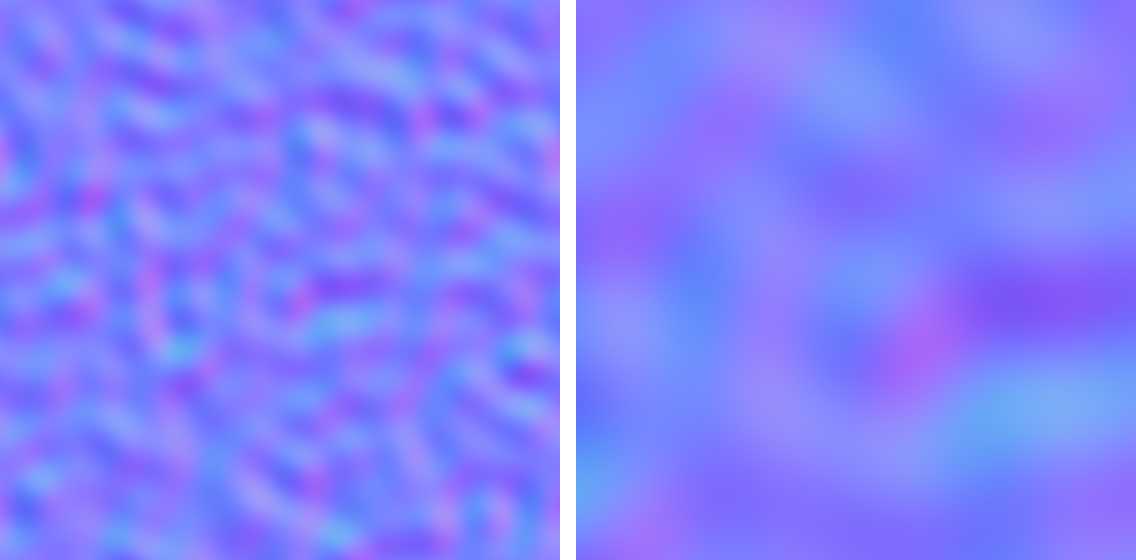
Left: the whole. Right: its middle third, enlarged.
Write a Shadertoy shader that draws this texture map.

```glsl
// Tileable tangent-space normal map of a softly rippled, irregular surface.

const float TAU = 6.2831853;

float hash(float n) {
    return fract(sin(n * 12.9898) * 4375.85);
}

// Slope of a height field made of layered sines; whole wave numbers make it wrap.
vec2 rippleSlope(vec2 uv) {
    vec2 slope = vec2(0.0);
    for (int i = 1; i <= 96; i++) {
        float n = float(i);
        float angle = n * 2.3999632;                    // golden angle spreads directions evenly
        float cycles = mix(4.0, 12.5, hash(n + 0.37));  // ripples across the canvas
        vec2 wave = round(cycles * vec2(cos(angle), sin(angle)));
        float phase = TAU * (dot(wave, uv) + hash(n * 1.71 + 5.3));
        slope += normalize(wave) * cos(phase);
    }
    return slope * 0.0235;
}

void mainImage(out vec4 fragColor, in vec2 fragCoord) {
    vec2 uv = fragCoord / iResolution.xy;

    // Surface normal, packed from -1..1 into 0..1
    vec3 normal = normalize(vec3(-rippleSlope(uv), 1.0));
    fragColor = vec4(0.5 + 0.5 * normal, 1.0);
}
```
